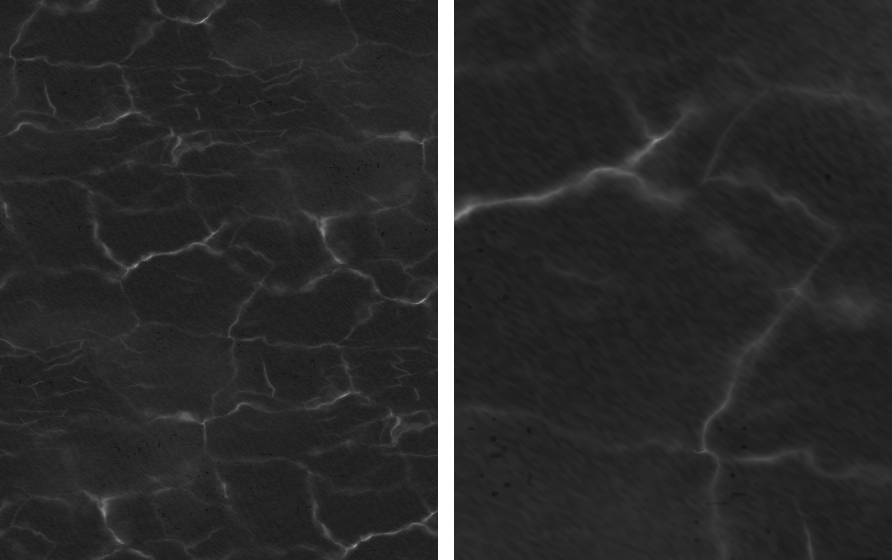
Left: the whole. Right: its middle third, enlarged.
Reproduce this texture procedurally as a Shadertoy shader.

```glsl
// Dark charcoal marble with a half-drop web of pale veins and fine rippled patches.
#define TILE vec2(1.0, 0.64)      // repeat size, in canvas widths
#define VEIN_CELLS vec2(4.0, 4.0) // large cells per tile
#define MESH_CELLS vec2(6.0, 8.0)
#define RIPPLE_CELLS vec2(10.0, 22.0)
#define BASE_TONE 0.131
#define HAZE_GAIN 0.042
#define VEIN_GAIN 0.36
#define RIBBON_GAIN 0.15
#define NODE_GAIN 0.75
#define RIPPLE_GAIN 0.20
#define GRAIN_GAIN 0.036
#define WARP 0.10

float hash(vec2 p) {
    return fract(sin(dot(p, vec2(127.1, 311.7))) * 43758.5453);
}

// Folds a lattice cell into one tile; each row of tiles shifts by half
vec2 wrapCell(vec2 id, vec2 cells) {
    float row = floor(id.y / cells.y);
    return vec2(mod(id.x - 0.5 * cells.x * row, cells.x), id.y - row * cells.y);
}

float noise(vec2 p, vec2 cells) {
    vec2 g = p * cells / TILE, id = floor(g), f = g - id;
    f = f * f * (3.0 - 2.0 * f);
    float a = hash(wrapCell(id, cells));
    float b = hash(wrapCell(id + vec2(1, 0), cells));
    float c = hash(wrapCell(id + vec2(0, 1), cells));
    float d = hash(wrapCell(id + vec2(1, 1), cells));
    return mix(mix(a, b, f.x), mix(c, d, f.x), f.y);
}

float fbm(vec2 p, vec2 cells) {
    float sum = 0.0, gain = 0.5;
    for (int i = 0; i < 4; i++, cells *= 2.0, gain *= 0.5)
        sum += gain * noise(p, cells);
    return sum / 0.9375;
}

vec2 site(vec2 id, vec2 cells) {
    vec2 c = wrapCell(id, cells);
    return 0.04 + 0.92 * vec2(hash(c + 0.37), hash(c + 7.31));
}

// Cell borders: x = sharp core, y = broad ribbon, z = junction glow
vec3 veins(vec2 p, vec2 cells, float core, float ribbon) {
    vec2 scale = cells / TILE, g = p * scale, id = floor(g), f = g - id;
    vec2 home = vec2(0.0), toHome = vec2(0.0);
    float nearest = 9.0;
    for (int j = -1; j <= 1; j++)
    for (int i = -1; i <= 1; i++) {
        vec2 o = vec2(i, j), r = o + site(id + o, cells) - f;
        if (dot(r, r) < nearest) { nearest = dot(r, r); home = o; toHome = r; }
    }
    vec2 homeId = wrapCell(id + home, cells);
    float line = 0.0, band = 0.0, crowd = 0.0;
    for (int j = -2; j <= 2; j++)
    for (int i = -2; i <= 2; i++) {
        if (i == 0 && j == 0) continue;
        vec2 o = home + vec2(i, j), r = o + site(id + o, cells) - f;
        vec2 n = normalize(r - toHome);
        // Border distance, brought back to canvas widths
        float d = dot(0.5 * (toHome + r), n) / length(n * scale);
        float strength = hash(homeId + wrapCell(id + o, cells) + 3.7);
        line = max(line, mix(0.1, 1.0, strength * strength) * exp(-sqrt(d * d + 1e-6) / core));
        band = max(band, mix(0.3, 1.0, fract(strength * 7.0)) * exp(-d * d / (ribbon * ribbon)));
        crowd += exp(-d / ribbon);
    }
    return vec3(line, band, smoothstep(1.0, 1.9, crowd));
}

// Soft elliptical patch, repeated with the tiles
float ripplePatch(vec2 p) {
    vec2 q = p - vec2(0.53, 1.03);
    float row = floor(q.y / TILE.y + 0.5);
    q -= row * vec2(0.5 * TILE.x, TILE.y);
    q.x -= floor(q.x + 0.5);
    return 1.0 - smoothstep(0.5, 1.1, length(q / vec2(0.40, 0.16)));
}

void mainImage(out vec4 fragColor, in vec2 fragCoord) {
    vec2 p = fragCoord / iResolution.x;

    // Bend the webs at a broad and a fine scale
    vec2 bend = vec2(fbm(p, vec2(8, 6)), fbm(p + vec2(0.31, 0.17), vec2(8, 6))) - 0.5;
    vec2 fray = vec2(fbm(p, vec2(32, 22)), fbm(p + 0.23, vec2(32, 22))) - 0.5;
    vec2 q = p + WARP * bend + 0.014 * fray;

    float ripples = ripplePatch(p + 0.15 * bend);
    float presence = smoothstep(0.36, 0.64, fbm(p + 0.41, vec2(6, 4)));
    float width = smoothstep(0.3, 0.7, fbm(p + 0.13, vec2(6, 6)));
    float fibre = smoothstep(0.2, 0.8, fbm(q + 0.07, vec2(30, 26)));

    // Main veins, with fibrous ribbons and bright knots
    vec3 web = veins(q, VEIN_CELLS, mix(0.0022, 0.0055, width), mix(0.007, 0.024, width));
    float vein = VEIN_GAIN * web.x * mix(0.12, 1.0, presence) * mix(0.5, 1.3, fibre);
    vein += RIBBON_GAIN * web.y * mix(0.2, 1.0, fibre) * mix(0.3, 1.0, presence);
    vein += NODE_GAIN * web.z * (web.x + 0.12 * web.y) * presence * fibre;
    vein *= 1.0 - 0.7 * ripples;

    // Faint inner mesh and thin horizontal ripples
    vec3 mesh = veins(q + 0.03 * bend.yx + 0.27, MESH_CELLS, 0.003, 0.012);
    float meshFade = smoothstep(0.45, 0.7, fbm(p + 0.77, vec2(6, 6)));
    float ripple = RIPPLE_GAIN * meshFade * (0.8 * mesh.x + 0.2 * mesh.y * fibre);
    vec3 fine = veins(p + 0.6 * WARP * bend + 0.01 * fray, RIPPLE_CELLS, 0.0022, 0.004);
    ripple += RIPPLE_GAIN * ripples * fine.x * smoothstep(0.3, 0.65, fbm(p, vec2(14, 16)));

    // Cloudy ground, grain and dark pits
    float haze = HAZE_GAIN * smoothstep(0.36, 0.76, fbm(p + 0.6, vec2(4, 4)));
    float grain = GRAIN_GAIN * (noise(p + 0.4 * p.yx, vec2(220, 190)) - 0.5);
    float pit = 0.05 * smoothstep(0.82, 0.95, noise(p, vec2(110, 90)))
                     * smoothstep(0.6, 0.85, noise(p + 0.3, vec2(12, 8)));

    float tone = BASE_TONE + haze + grain - pit + vein + ripple;
    fragColor = vec4(vec3(clamp(tone, 0.0, 1.0)), 1.0);
}
```
